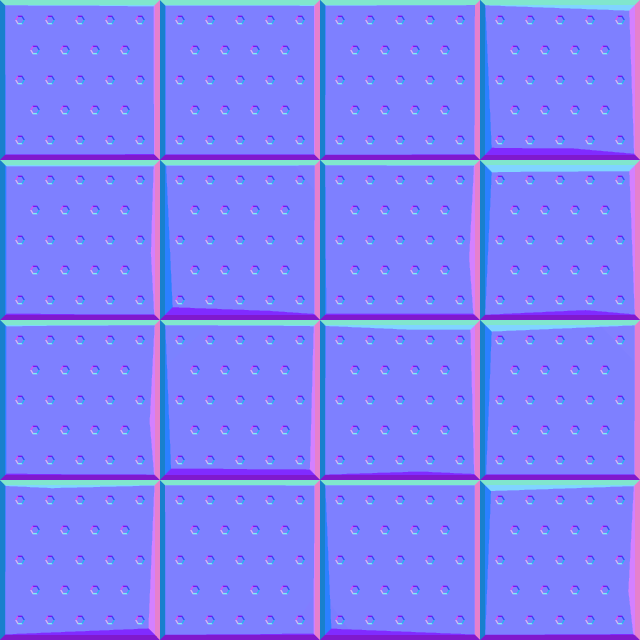
Give the GLSL for this texture map, as a three.js fragment shader.

```glsl
// Tangent-space normal map of a 4 by 4 grid of bevelled metal plates with
// staggered hexagonal dimples. Bevel widths come from hashed corner dents and
// edge kinks; a small grid of subsamples smooths every facet border.
varying vec2 vUv;

const float TILES = 4.0;
const float BEVEL = 0.031;        // steep rim, in plate widths
const float PITCH = 0.1875;       // dimple spacing
const float HEX_APOTHEM = 0.0225;
const float HEX_LINE = 0.0036;    // half width of the dimple wall
const float SAMPLE_SPAN = 1.0 / 512.0;

float hash(vec2 cell, float salt) {
  return fract(sin(dot(cell, vec2(12.99, 78.23)) + salt * 37.72) * 4375.85);
}

// Extra bevel width where a plate corner is worn: slight or deep.
float cornerDent(vec2 cell, float corner) {
  float size = hash(cell, corner + 11.0);
  float deep = step(0.81, hash(cell, corner + 1.0));
  return mix(0.009 * size, mix(0.029, 0.052, size), deep);
}

// Bevel width at position s along one side, with an occasional kink.
float bevelWidth(vec2 cell, float side, float s) {
  float first = cornerDent(cell, side);
  float last = cornerDent(cell, mod(side + 1.0, 4.0));
  float at = mix(0.3, 0.7, hash(cell, side + 31.0));
  float middle = mix(first, last, at);
  float kinked = step(0.84, hash(cell, side + 21.0));
  float depth = mix(0.018, 0.042, hash(cell, side + 41.0));
  middle = mix(middle, max(middle, depth), kinked);
  float wear = s < at ? mix(first, middle, s / at)
                      : mix(middle, last, (s - at) / (1.0 - at));
  return BEVEL + wear;
}

// Faint sloping facet cut across a plate corner; a and b run from the corner.
float cornerFacet(vec2 cell, float corner, float a, float b) {
  float present = step(0.84, hash(cell, corner + 51.0));
  float legA = mix(0.16, 0.36, hash(cell, corner + 61.0));
  float legB = mix(0.16, 0.36, hash(cell, corner + 71.0));
  return present * step(a / legA + b / legB, 1.0);
}

// Five rows of alternately five and four sunken hexagon outlines.
vec3 addDimples(vec3 normal, vec2 p) {
  float row = floor((p.y - 0.5) / PITCH + 0.5);
  float shift = 0.5 * mod(abs(row), 2.0);
  float column = floor((p.x - 0.5) / PITCH - shift + 0.5) + shift;
  if (abs(row) > 2.0 || abs(column) > 2.0) return normal;
  vec2 q = p - 0.5 - vec2(column, row) * PITCH;
  float reach = -1.0;
  vec2 outward = vec2(0.0, 1.0);
  for (int i = 0; i < 6; i++) {
    float angle = radians(30.0 + 60.0 * float(i));
    vec2 dir = vec2(cos(angle), sin(angle));
    float along = dot(q, dir);
    if (along > reach) {
      reach = along;
      outward = dir;
    }
  }
  float wall = step(abs(reach - HEX_APOTHEM), HEX_LINE);
  return mix(normal, vec3(-0.88 * outward, 0.9), wall);
}

vec3 plateNormal(vec2 uv) {
  vec2 grid = fract(uv) * TILES;
  vec2 cell = floor(grid);
  vec2 p = fract(grid);
  vec3 normal = vec3(-0.01, 0.0, 1.0);
  vec2 outward = vec2(-1.0, 0.0);
  vec2 nearestDir = outward;
  float nearest = 100.0;
  float rimDistance = 1.0;

  // Sides run left, bottom, right, top; the nearest in bevel widths wins.
  for (int i = 0; i < 4; i++) {
    float side = float(i);
    vec2 tangent = vec2(-outward.y, outward.x);
    float s = 0.5 + dot(p - 0.5, tangent);
    float d = 0.5 - dot(p - 0.5, outward);
    float ratio = d / bevelWidth(cell, side, s);
    normal.xy += 0.022 * (outward - tangent) * cornerFacet(cell, side, s, d);
    if (ratio < nearest) {
      nearest = ratio;
      nearestDir = outward;
      rimDistance = d;
    }
    outward = tangent;
  }

  // Flat face, shallow worn wedge, then steep rim.
  if (nearest > 1.0) return addDimples(normal, p);
  if (rimDistance > BEVEL) return vec3(0.66 * nearestDir, 1.0);
  return vec3(0.8 * nearestDir, 0.6);
}

void main() {
  vec3 normal = vec3(0.0);
  for (int y = -1; y <= 1; y++) {
    for (int x = -1; x <= 1; x++) {
      vec2 offset = vec2(float(x), float(y)) * SAMPLE_SPAN / 3.0;
      normal += plateNormal(vUv + offset) / 9.0;
    }
  }
  gl_FragColor = vec4(normal * 0.5 + 0.5, 1.0);
}
```
